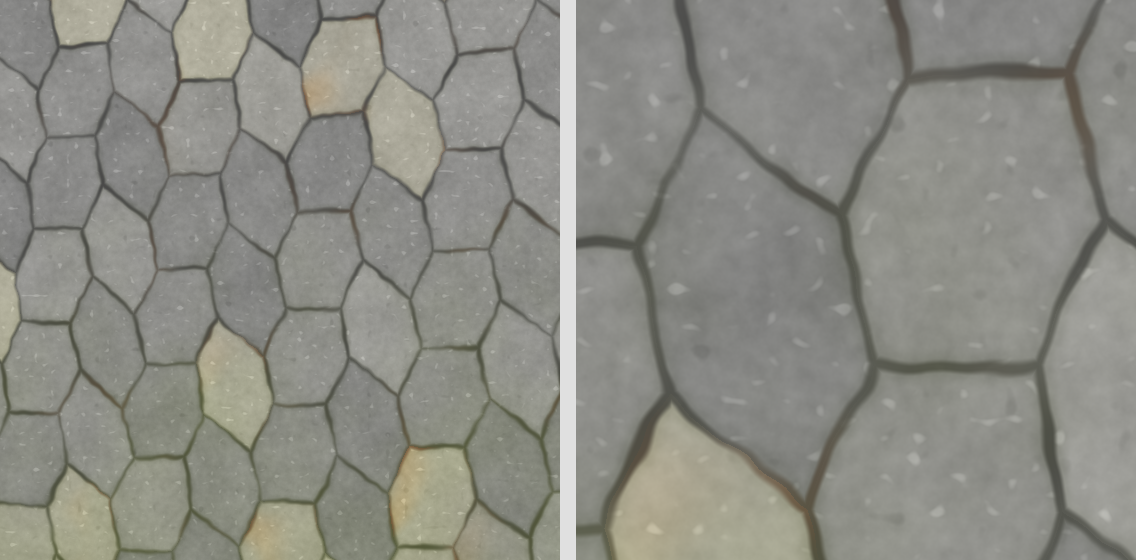
Left, the full canvas; right, a detail of the centre.
Write a WebGL 1 fragment shader that draws this texture.

```glsl
precision highp float;
// Weathered paving of interlocking six-sided stones in two leaning orientations, with mossy joints.

uniform vec2 u_resolution;

float hash(vec2 p) {
  return fract(sin(dot(p, vec2(127.1, 311.7))) * 43758.545);
}

vec2 gradient(vec2 cell) {
  float angle = 6.2832 * hash(cell);
  return vec2(cos(angle), sin(angle));
}

// Gradient noise, roughly -0.7 to 0.7
float noise(vec2 p) {
  vec2 i = floor(p), f = fract(p);
  vec2 w = f * f * f * (f * (f * 6.0 - 15.0) + 10.0);
  vec2 e = vec2(1.0, 0.0);
  return mix(
    mix(dot(gradient(i), f), dot(gradient(i + e.xy), f - e.xy), w.x),
    mix(dot(gradient(i + e.yx), f - e.yx), dot(gradient(i + e.xx), f - e.xx), w.x),
    w.y);
}

float fbm(vec2 p) {
  float sum = 0.0, amplitude = 0.6;
  for (int k = 0; k < 4; k++) {
    sum += amplitude * noise(p);
    p = mat2(1.6, 1.2, -1.2, 1.6) * p + 7.3;
    amplitude *= 0.55;
  }
  return sum;
}

// Distance to a pair of opposite edges, mirrored through the centre
float edgePair(vec2 p, vec2 a, vec2 b) {
  vec2 n = normalize(vec2(b.y - a.y, a.x - b.x));
  return abs(dot(p, n)) - abs(dot(a, n));
}

// Centrally symmetric hexagon with corners a, b, c, -a, -b, -c
float hexagon(vec2 p, vec2 a, vec2 b, vec2 c) {
  return max(edgePair(p, a, b), max(edgePair(p, b, c), edgePair(p, c, -a)));
}

// Inverts the slightly receding, skewed lattice
vec2 latticeCoords(vec2 p) {
  vec2 g = vec2(0.0);
  for (int k = 0; k < 6; k++) {
    g.x = (p.x - 0.531 + 0.0215 * g.y) / (0.2363 + 0.0059 * g.x);
    g.y = (p.y - 0.380 - 0.0671 * g.x) / (0.1719 + 0.0043 * g.x);
  }
  return g;
}

void main() {
  vec2 p = gl_FragCoord.xy / u_resolution;
  p.y = 1.0 - p.y;
  float pixel = 1.0 / min(u_resolution.x, u_resolution.y);

  // Uneven stone outlines
  vec2 wobble = 0.006 * vec2(noise(p * 13.0), noise(p * 13.0 + 40.0))
              + 0.004 * vec2(noise(p * 42.0 + 9.0), noise(p * 42.0 + 71.0));
  vec2 g = latticeCoords(p + wobble);

  // Find the stone under this point: two per lattice cell
  mat2 basis = mat2(0.2363, 0.0671, -0.0215, 0.1719);
  float d = 1.0;
  vec2 id = vec2(0.0), local = vec2(0.0);
  for (int y = -1; y <= 1; y++) {
    for (int x = -1; x <= 1; x++) {
      vec2 cell = floor(g) + vec2(float(x), float(y));
      vec2 q = basis * (g - cell - vec2(0.195, 0.414));
      float flatStone = hexagon(q, vec2(-0.0372, -0.0843), vec2(0.0587, -0.0876), vec2(0.0758, 0.0012));
      if (flatStone < d) { d = flatStone; id = cell; local = q; }
      q = basis * (g - cell - vec2(0.695, 0.914));
      float tallStone = hexagon(q, vec2(-0.0317, -0.1183), vec2(0.0532, -0.0537), vec2(0.0703, 0.0353));
      if (tallStone < d) { d = tallStone; id = cell + 0.5; local = q; }
    }
  }
  float inset = -d;

  // Stone tone: mostly grey, about a quarter pale and warm
  float tone = hash(id + 3.7);
  float pale = smoothstep(0.70, 0.80, hash(id * 1.7 + 21.3));
  vec3 grey = mix(vec3(0.515, 0.515, 0.512), vec3(0.605, 0.603, 0.590), tone);
  vec3 color = mix(grey, mix(vec3(0.65, 0.64, 0.59), vec3(0.70, 0.69, 0.62), tone), pale);

  // Moss tint toward the bottom, rust on the left flank of pale stones
  float moss = smoothstep(0.25, 1.1, p.y + 0.6 * fbm(p * 4.0 + 5.0));
  color -= vec3(0.015, 0.002, 0.055) * moss;
  float rust = smoothstep(0.0, 0.5, noise(p * 9.0 + 33.0));
  color += vec3(0.07, 0.0, -0.07) * rust * pale * smoothstep(0.03, -0.07, local.x);

  // Mottling, fine grain and chalky specks
  color += 0.07 * fbm(p * 14.0 + id * 3.0) + 0.055 * fbm(p * 75.0);
  color += 0.09 * smoothstep(0.34, 0.55, noise(p * vec2(70.0, 90.0) + 12.0));
  color -= 0.05 * smoothstep(0.38, 0.6, noise(p * 60.0 + 50.0));

  // Dirt close to the joints, then the joints themselves
  float wear = noise(p * 11.0 + 17.0);
  color -= vec3(0.07, 0.065, 0.08) * smoothstep(0.014, 0.001, inset) * (0.7 + wear);
  float width = 0.0033 + 0.002 * wear;
  float joint = 1.0 - smoothstep(width - 0.0015 - pixel, width + 0.0015 + pixel, inset);
  vec3 jointColor = mix(vec3(0.29, 0.29, 0.285), vec3(0.33, 0.35, 0.22), moss);
  jointColor = mix(jointColor, vec3(0.50, 0.33, 0.21), rust * (0.25 + 0.5 * pale));
  color = mix(color, jointColor, joint * clamp(0.8 + 0.6 * wear, 0.4, 1.0));

  gl_FragColor = vec4(clamp(color, 0.0, 1.0), 1.0);
}
```
